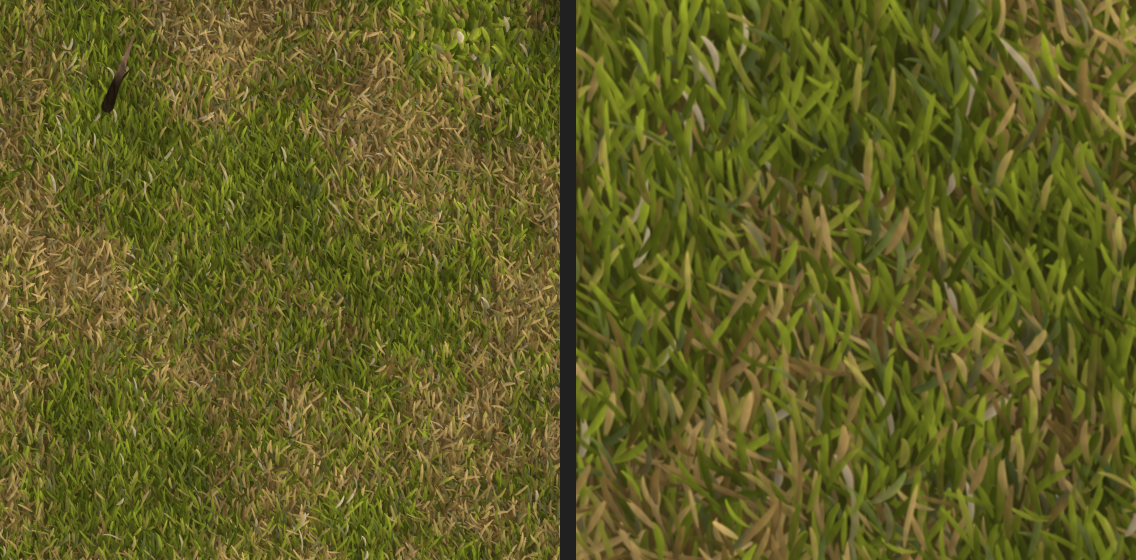
Left: the whole. Right: its middle third, enlarged.
This texture is drawn by a Shadertoy shader. Its source:

```glsl
// Patchy summer lawn seen from above: green tufts, dry straw and a broken twig.
// Layers of jittered cells each hold one curved, tapered blade; a noise field
// with a few broad patches decides where the blades are green or dried out.

vec3 hash32(vec2 p) {
    vec3 q = fract(p.xyx * vec3(0.1031, 0.1030, 0.0973));
    q += dot(q, q.yxz + 33.33);
    return fract((q.xxy + q.yzz) * q.zyx);
}

float noise(vec2 p) {
    vec2 i = floor(p), f = fract(p);
    f = f * f * (3.0 - 2.0 * f);
    float low = mix(hash32(i).x, hash32(i + vec2(1, 0)).x, f.x);
    float high = mix(hash32(i + vec2(0, 1)).x, hash32(i + vec2(1, 1)).x, f.x);
    return mix(low, high, f.y);
}

// Soft round patch
float patchAt(vec2 p, vec2 centre, float radius) {
    vec2 d = (p - centre) / radius;
    return exp(-dot(d, d));
}

// Distance to a segment in x, position along it in y
vec2 segment(vec2 p, vec2 a, vec2 b) {
    vec2 ab = b - a;
    float t = clamp(dot(p - a, ab) / dot(ab, ab), 0.0, 1.0);
    return vec2(length(p - a - ab * t), t);
}

// 0 = lush green, 1 = dead straw
float dryness(vec2 p) {
    float n = 0.45 * noise(p * 6.0 + 3.0) + 0.3 * noise(p * 15.0) + 0.25 * noise(p * 34.0);
    float band = segment(p, vec2(0.2, 0.74), vec2(0.72, 0.46)).x / 0.13;
    float d = 0.5 + 1.9 * (n - 0.5) - 0.42 * exp(-band * band);
    d += 0.42 * patchAt(p, vec2(0.1, 0.53), 0.17) + 0.35 * patchAt(p, vec2(0.42, 0.93), 0.16);
    d += 0.32 * patchAt(p, vec2(0.97, 0.38), 0.15) + 0.3 * patchAt(p, vec2(0.02, 0.9), 0.12);
    d += 0.25 * patchAt(p, vec2(0.82, 0.1), 0.13) - 0.25 * patchAt(p, vec2(0.08, 0.2), 0.15);
    d -= 0.35 * patchAt(p, vec2(0.9, 0.92), 0.2);
    return clamp(d, 0.05, 0.93);
}

vec3 bladeColour(float dry, vec3 rnd) {
    vec3 green = mix(vec3(0.21, 0.24, 0.05), vec3(0.49, 0.53, 0.14), rnd.x);
    vec3 straw = mix(vec3(0.35, 0.27, 0.13), vec3(0.69, 0.58, 0.36), rnd.x);
    vec3 colour = mix(green, straw, smoothstep(-0.25, 0.25, dry - rnd.y));
    colour = mix(colour, vec3(0.30, 0.33, 0.22), 0.6 * step(0.9, rnd.z));
    return mix(colour, vec3(0.70, 0.62, 0.52), 0.8 * step(0.985, rnd.z));
}

// One layer of blades drawn over the ground
vec3 bladeLayer(vec3 ground, vec2 p, float layer, float depth, float dry, float leafy, float soft) {
    float cells = mix(36.0, 52.0, fract(layer * 0.618));
    vec2 q = p * cells + layer * vec2(0.37, 0.71);
    for (int y = -1; y <= 1; y++)
    for (int x = -1; x <= 1; x++) {
        vec2 id = floor(q) + vec2(x, y);
        vec3 shape = hash32(id + layer * 61.0);
        vec3 tint = hash32(id + layer * 61.0 + 417.0);
        vec2 d = (q - id - 0.2 - 0.6 * hash32(id + layer * 23.0 + 900.0).xy) / cells;

        // Mostly upright, more tangled where it is dry
        float angle = (shape.x + shape.y - 1.0) * mix(1.1, 1.9, dry) - 0.15;
        float c = cos(angle), s = sin(angle);
        d = vec2(c * d.x - s * d.y, s * d.x + c * d.y);
        float halfLength = mix(0.45, 0.85, shape.z) / cells;
        float t = d.y / halfLength;
        d.x += (tint.z - 0.5) * 0.007 * t * t;
        float width = mix(0.0014, 0.0029, shape.y) * (1.0 + leafy) * (1.0 - 0.75 * t * t);
        float cover = smoothstep(soft, -soft, abs(d.x) - width) * smoothstep(1.0, 0.8, abs(t));
        float light = depth * (0.98 + 0.15 * t + 40.0 * d.x);
        ground = mix(ground, bladeColour(dry, tint) * light, cover * 0.92);
    }
    return ground;
}

void mainImage(out vec4 fragColor, in vec2 fragCoord) {
    vec2 p = fragCoord / iResolution.y;
    float soft = max(0.0011, 0.8 / iResolution.y);
    float dry = dryness(p);
    float leafy = 1.3 * patchAt(p, vec2(0.84, 0.94), 0.09);

    // Shaded soil, then blades from the bottom up
    vec3 colour = mix(vec3(0.17, 0.18, 0.05), vec3(0.31, 0.24, 0.12), dry);
    for (int i = 0; i < 14; i++) {
        float depth = mix(0.65, 1.08, float(i) / 13.0);
        colour = bladeLayer(colour, p, float(i) + 1.0, depth, dry, leafy, soft);
    }

    // Long dead stems on the left
    for (int i = 0; i < 10; i++) {
        vec3 rnd = hash32(vec2(i, 71));
        vec2 base = vec2(0.02, 0.45) + rnd.xy * vec2(0.26, 0.28);
        float angle = 0.5 + 2.2 * rnd.z;
        vec2 stem = segment(p, base, base + 0.07 * vec2(cos(angle), sin(angle)));
        colour = mix(colour, vec3(0.62, 0.52, 0.31), 0.65 * smoothstep(soft, -soft, stem.x - 0.001));
    }

    // Broken twig: dark foot, pale tip and a short side spur
    vec2 twig = segment(p, vec2(0.192, 0.81), vec2(0.240, 0.938));
    vec2 spur = segment(p, vec2(0.200, 0.84), vec2(0.238, 0.882));
    vec3 bark = mix(vec3(0.13, 0.10, 0.06), vec3(0.48, 0.37, 0.29), smoothstep(0.25, 0.7, twig.y));
    bark *= 0.8 + 0.4 * noise(p * vec2(240.0, 60.0));
    colour = mix(colour, vec3(0.15, 0.11, 0.07), smoothstep(soft, -soft, spur.x - 0.005 * (1.0 - spur.y)));
    colour = mix(colour, bark, smoothstep(soft, -soft, twig.x - 0.011 * (1.0 - 0.9 * twig.y)));

    // Uneven light, dim far corner and fine mottling
    colour *= 0.84 + 0.2 * noise(p * 8.0 + 40.0) + 0.18 * noise(p * 45.0);
    colour *= 1.0 - 0.35 * patchAt(p, vec2(1.0, 1.0), 0.09);
    colour *= 0.92 + 0.16 * noise(p * vec2(300.0, 190.0));
    fragColor = vec4(colour, 1.0);
}
```
